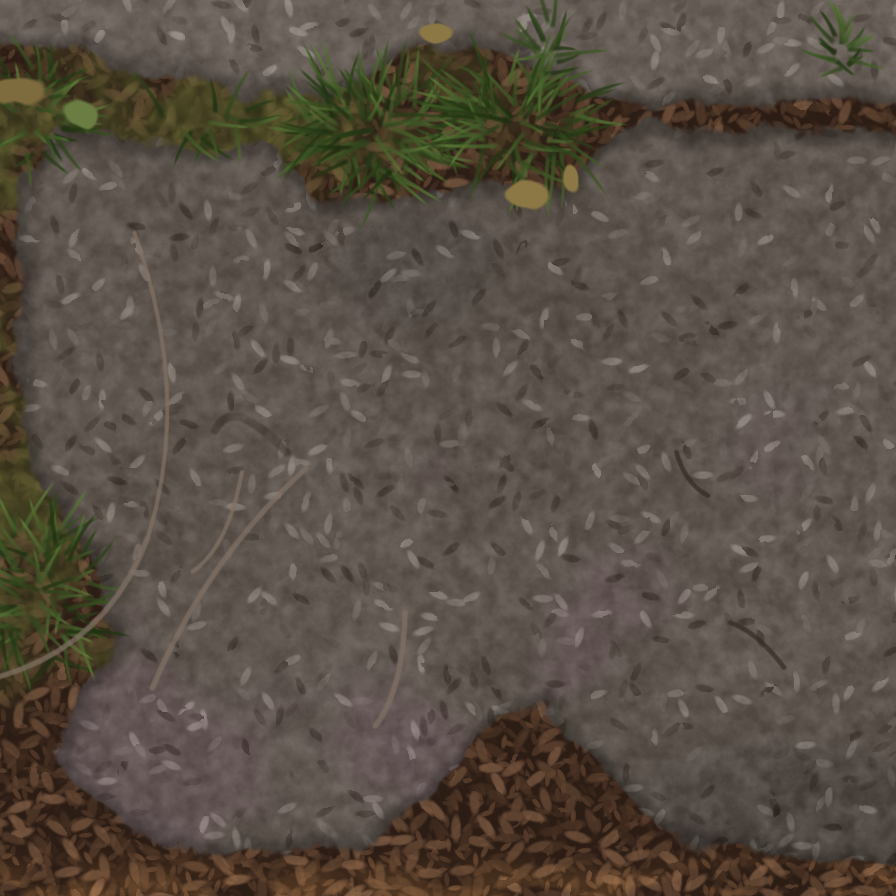
Reproduce this texture procedurally as a three.js fragment shader.

```glsl
varying vec2 vUv;

float hash(vec2 p) {
  vec3 q = fract(vec3(p.xyx) * 0.1031);
  q += dot(q, q.yzx + 33.33);
  return fract((q.x + q.y) * q.z);
}

float noise(vec2 p) {
  vec2 i = floor(p), f = fract(p);
  f = f * f * (3.0 - 2.0 * f);
  return mix(mix(hash(i), hash(i + vec2(1, 0)), f.x),
             mix(hash(i + vec2(0, 1)), hash(i + 1.0), f.x), f.y);
}

float fbm(vec2 p) {
  float sum = 0.0, amp = 0.5;
  for (int i = 0; i < 5; i++) {
    sum += amp * noise(p);
    p = mat2(1.6, 1.2, -1.2, 1.6) * p + 7.3;
    amp *= 0.5;
  }
  return sum;
}

float bump(float x, float centre, float width) {
  float d = (x - centre) / width;
  return exp(-d * d);
}

// Randomly turned chips: x = coverage, y = shade
vec2 chips(vec2 p) {
  vec2 best = vec2(0.0, 0.3);
  for (int j = -1; j <= 1; j++)
  for (int i = -1; i <= 1; i++) {
    vec2 id = floor(p) + vec2(i, j);
    vec2 d = p - id - vec2(hash(id + 3.1), hash(id + 8.7));
    float a = 6.283 * hash(id + 15.3);
    d = mat2(cos(a), -sin(a), sin(a), cos(a)) * d;
    float cover = 1.0 - smoothstep(0.5, 1.0, length(d / vec2(0.85, 0.32)));
    if (cover > best.x) best = vec2(cover, hash(id + 21.9));
  }
  return best;
}

// Soft mask of a quadratic curve from a to c
float strand(vec2 p, vec2 a, vec2 b, vec2 c, float width) {
  float d = 1.0;
  vec2 from = a;
  for (int i = 1; i <= 10; i++) {
    float t = float(i) / 10.0;
    vec2 to = mix(mix(a, b, t), mix(b, c, t), t), s = to - from;
    d = min(d, length(p - from - s * clamp(dot(p - from, s) / dot(s, s), 0.0, 1.0)));
    from = to;
  }
  return 1.0 - smoothstep(width * 0.4, width + 0.001, d);
}

// Bent, tapering blades scattered around a centre
void tuft(inout vec3 col, vec2 p, vec2 centre, vec2 spread, float size, int count, float lift) {
  p -= centre;
  if (length(p / (spread + size * 1.3)) > 1.5) return;
  for (int i = 0; i < 110; i++) {
    if (i >= count) break;
    vec2 id = vec2(float(i), floor(centre.x * 97.0));
    float turn = 6.283 * hash(id + 4.0), len = size * (0.45 + 0.7 * hash(id + 9.0));
    vec2 q = p - spread * sqrt(hash(id + 2.0)) * vec2(cos(turn), sin(turn));
    float a = turn + 2.2 * (hash(id + 6.0) - 0.5);
    vec2 dir = normalize(vec2(cos(a), sin(a) + lift));
    float t = dot(q, dir) / len;
    float side = dot(q, vec2(-dir.y, dir.x)) - len * 0.5 * (hash(id + 5.0) - 0.5) * t * t;
    float mask = 1.0 - smoothstep(0.0005, 0.0048 - 0.003 * clamp(t, 0.0, 1.0), abs(side));
    mask *= smoothstep(-0.05, 0.1, t) * (1.0 - smoothstep(0.75, 1.0, t));
    vec3 green = mix(vec3(0.13, 0.21, 0.07), vec3(0.36, 0.48, 0.22), hash(id + 7.0));
    col = mix(col, green * (0.75 + 0.35 * t), mask * 0.8);
  }
}

void leaf(inout vec3 col, vec2 p, vec2 centre, vec2 size, vec3 tint) {
  float d = length((p - centre) / size) + 0.5 * noise(p * 60.0) - 0.25;
  col = mix(col, tint, 1.0 - smoothstep(0.8, 1.1, d));
}

void main() {
  vec2 p = vUv;
  float x = p.x, y = p.y;

  // Stone slab with stains, grain and grit
  vec3 col = mix(vec3(0.345, 0.315, 0.28), vec3(0.395, 0.355, 0.335), fbm(p * 5.0 + 3.0));
  col += vec3(0.02, 0, 0.025) * smoothstep(0.45, 0.7, fbm(p * 6.0 + 11.0)) * (1.0 - smoothstep(0.3, 0.65, y));
  col += 0.035 * smoothstep(0.87, 0.9, y);
  col *= 1.0 - 0.13 * bump(x, 0.47, 0.15) * bump(y, 0.7, 0.09) - 0.2 * bump(x, 0.88, 0.2) * bump(y, 0.1, 0.08);
  col += 0.17 * (fbm(p * 75.0) - 0.48);
  vec2 grit = chips(p * 58.0);
  col += grit.x * (0.14 * smoothstep(0.8, 1.0, grit.y) - 0.09 + 0.09 * smoothstep(0.0, 0.2, grit.y));

  // Gaps around the slab
  float low = 0.858 - 0.07 * smoothstep(0.29, 0.36, x) * (1.0 - smoothstep(0.62, 0.71, x))
            - 0.03 * bump(x, 0.24, 0.1) - 0.06 * bump(x, 0.0, 0.05);
  float high = 0.886 + 0.07 * bump(x, 0.52, 0.11) + 0.065 * (1.0 - smoothstep(0.0, 0.36, x));
  float seam = min(y - low, high - y);
  float left = min(0.02 + 0.1 * bump(y, 0.3, 0.15) - x, 0.93 - y);
  float bottom = 0.045 + 0.165 * bump(x, 0.59, 0.115) + 0.16 * bump(x, 0.0, 0.11) - y;
  float gap = max(max(seam, left), bottom) + 0.045 * (fbm(p * 22.0) - 0.48);
  col *= 1.0 - 0.28 * smoothstep(-0.025, 0.0, gap);

  // Brown litter and moss
  vec2 chip = chips(p * 44.0), fine = chips(p * 85.0 + 9.0);
  vec3 soil = mix(vec3(0.17, 0.11, 0.08), vec3(0.35, 0.24, 0.17), fine.x * fine.y);
  soil = mix(soil, mix(vec3(0.24, 0.16, 0.11), vec3(0.52, 0.38, 0.28), chip.y), chip.x * 0.75);
  soil += vec3(0.14, 0.1, 0.05) * (1.0 - smoothstep(0.0, 0.06, y)) * smoothstep(0.35, 0.65, fbm(p * vec2(18, 45)));
  float moss = (1.0 - smoothstep(0.3, 0.75, x)) * smoothstep(0.18, 0.3, y) * smoothstep(0.3, 0.6, fbm(p * 14.0));
  soil = mix(soil, vec3(0.3, 0.31, 0.15) * (0.7 + 0.6 * noise(p * 90.0)), moss * 0.7);
  col = mix(col, soil, smoothstep(-0.003, 0.006, gap));

  // Dark cracks and crumbs
  float dark = strand(p, vec2(0.755, 0.495), vec2(0.765, 0.46), vec2(0.79, 0.447), 0.003);
  dark += strand(p, vec2(0.815, 0.305), vec2(0.845, 0.295), vec2(0.875, 0.255), 0.003);
  dark += strand(p, vec2(0.24, 0.52), vec2(0.26, 0.56), vec2(0.32, 0.495), 0.006) * noise(p * 80.0);
  col = mix(col, vec3(0.2, 0.16, 0.14), dark * 0.7);

  // Grass
  tuft(col, p, vec2(0.03, 0.875), vec2(0.05), 0.05, 45, 0.2);
  tuft(col, p, vec2(0.22, 0.865), vec2(0.07, 0.02), 0.06, 14, 0.2);
  tuft(col, p, vec2(0.42, 0.855), vec2(0.075, 0.045), 0.07, 110, 0.0);
  tuft(col, p, vec2(0.58, 0.865), vec2(0.08, 0.045), 0.07, 100, 0.2);
  tuft(col, p, vec2(0.61, 0.945), vec2(0.012, 0.03), 0.06, 16, 0.9);
  tuft(col, p, vec2(0.94, 0.945), vec2(0.01, 0.025), 0.045, 22, 0.8);
  tuft(col, p, vec2(0.045, 0.34), vec2(0.06, 0.075), 0.06, 85, 0.2);

  // Fallen leaves
  vec3 straw = vec3(0.55, 0.47, 0.27);
  leaf(col, p, vec2(0.02, 0.9), vec2(0.027, 0.017), straw * 0.9);
  leaf(col, p, vec2(0.09, 0.873), vec2(0.02, 0.016), vec3(0.42, 0.49, 0.26));
  leaf(col, p, vec2(0.489, 0.963), vec2(0.018, 0.011), straw);
  leaf(col, p, vec2(0.588, 0.782), vec2(0.024, 0.015), straw);
  leaf(col, p, vec2(0.638, 0.8), vec2(0.01, 0.015), straw);

  // Dry stems
  float stem = strand(p, vec2(0.341, 0.477), vec2(0.23, 0.375), vec2(0.17, 0.232), 0.0035);
  stem = max(stem, strand(p, vec2(0.452, 0.316), vec2(0.45, 0.23), vec2(0.419, 0.19), 0.0035));
  stem = max(stem, strand(p, vec2(0.15, 0.74), vec2(0.215, 0.56), vec2(0.165, 0.4), 0.0025));
  stem = max(stem, strand(p, vec2(0.165, 0.4), vec2(0.12, 0.28), vec2(0, 0.245), 0.0035));
  stem = max(stem, strand(p, vec2(0.27, 0.473), vec2(0.255, 0.39), vec2(0.215, 0.362), 0.0025));
  gl_FragColor = vec4(mix(col, vec3(0.5, 0.44, 0.39), stem * 0.75), 1);
}
```
